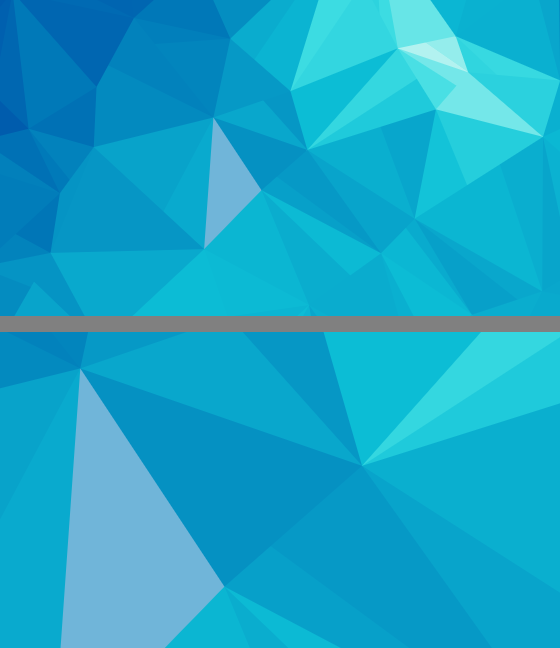
Top: the whole. Bottom: its middle third, enlarged.
Write a Shadertoy shader that draws this background.

```glsl
// Low-poly backdrop: a turned, strongly jittered grid is cut into flat triangles.
// Each triangle takes one tone from a smooth light field at its centroid, and
// some are cut once more into two close tones. Edges are blended by coverage.

#define CELL 0.285          // grid spacing, in canvas heights
#define JITTER 0.84         // vertex scatter, below 1 keeps the quads simple
#define TURN 0.42           // grid rotation in radians
#define SEED vec2(17.0, 5.0)
#define TONE_SPREAD 0.75    // random tone range per triangle
#define SPLIT_SHARE 0.55    // share of triangles cut in two
#define SPLIT_TONE 0.5      // largest tone step across such a cut
#define ACCENT_AT vec2(0.38, 0.54)
#define ACCENT_COLOR vec3(0.44, 0.71, 0.85)

vec2 hash22(vec2 p) {
    vec3 q = fract(vec3(p.xyx) * vec3(0.1031, 0.1030, 0.0973));
    q += dot(q, q.yzx + 33.33);
    return fract((q.xx + q.yz) * q.zy);
}

float cross2(vec2 a, vec2 b) { return a.x * b.y - a.y * b.x; }

mat2 gridTurn() {
    float c = cos(TURN), s = sin(TURN);
    return mat2(c, s, -s, c);
}

// Grid corner in canvas units
vec2 vertexAt(vec2 id) {
    return gridTurn() * (id + (hash22(id + SEED) - 0.5) * JITTER) * CELL;
}

// Signed distance to the line a-b, positive on its left
float lineSide(vec2 p, vec2 a, vec2 b) {
    return cross2(b - a, p - a) / max(length(b - a), 1e-4);
}

// Positive inside the triangle, for either winding
float triangleInside(vec2 p, vec2 a, vec2 b, vec2 c) {
    float winding = sign(cross2(b - a, c - a));
    return min(winding * lineSide(p, a, b),
           min(winding * lineSide(p, b, c), winding * lineSide(p, c, a)));
}

float glow(vec2 uv, vec2 center, vec2 radius) {
    vec2 d = (uv - center) / radius;
    return exp(-dot(d, d));
}

// Tone over the canvas: 0 is deep blue, 5 is pale
float lightField(vec2 uv) {
    float tone = min(0.1 + 1.6 * (1.6 * uv.x + 1.0 - uv.y), 2.4);
    tone += 2.8 * glow(uv, vec2(0.70, 0.95), vec2(0.19, 0.30));
    tone += 1.2 * glow(uv, vec2(0.86, 0.62), vec2(0.12, 0.22));
    tone += 0.6 * glow(uv, vec2(0.42, 0.18), vec2(0.20, 0.25));
    tone -= 0.6 * glow(uv, vec2(0.55, 0.42), vec2(0.15, 0.15));
    tone -= 1.6 * glow(uv, vec2(1.02, 1.00), vec2(0.09, 0.22));
    return tone;
}

vec3 palette(float tone) {
    vec3 color = vec3(0.00, 0.36, 0.68);
    color = mix(color, vec3(0.00, 0.47, 0.72), clamp(tone, 0.0, 1.0));
    color = mix(color, vec3(0.03, 0.63, 0.79), clamp(tone - 1.0, 0.0, 1.0));
    color = mix(color, vec3(0.05, 0.75, 0.84), clamp(tone - 2.0, 0.0, 1.0));
    color = mix(color, vec3(0.25, 0.87, 0.89), clamp(tone - 3.0, 0.0, 1.0));
    return mix(color, vec3(0.70, 0.95, 0.94), clamp(tone - 4.0, 0.0, 1.0));
}

// Adds one flat triangle: rgb weighted by coverage, coverage in w
void addTriangle(inout vec4 sum, vec2 p, vec2 a, vec2 b, vec2 c, vec2 id) {
    float pixel = 1.0 / iResolution.y;
    float coverage = clamp(0.5 + triangleInside(p, a, b, c) / pixel, 0.0, 1.0);
    if (coverage <= 0.0) return;

    vec2 canvas = vec2(iResolution.x / iResolution.y, 1.0);
    vec2 tint = hash22(id + SEED.yx + 41.0);
    vec2 cut = hash22(id + SEED + 83.0);
    float tone = lightField((a + b + c) / (3.0 * canvas));
    tone += (tint.x - 0.5) * TONE_SPREAD;

    // Optional cut from one corner to the opposite edge
    if (cut.x < SPLIT_SHARE) {
        vec2 foot = mix(b, c, 0.25 + 0.5 * cut.y);
        float side = clamp(0.5 + lineSide(p, a, foot) / pixel, 0.0, 1.0);
        tone += (side - 0.5) * SPLIT_TONE * (0.25 + 0.75 * tint.y);
    }
    bool accent = triangleInside(ACCENT_AT * canvas, a, b, c) > 0.0;
    sum += vec4(accent ? ACCENT_COLOR : palette(tone), 1.0) * coverage;
}

void mainImage(out vec4 fragColor, in vec2 fragCoord) {
    vec2 p = fragCoord / iResolution.y;
    vec2 home = floor(transpose(gridTurn()) * p / CELL);
    vec4 sum = vec4(0.0);

    for (int j = -1; j <= 1; j++)
    for (int i = -1; i <= 1; i++) {
        vec2 id = home + vec2(i, j);
        vec2 a = vertexAt(id), b = vertexAt(id + vec2(1, 0));
        vec2 c = vertexAt(id + vec2(1, 1)), d = vertexAt(id + vec2(0, 1));

        // Take the shorter diagonal that lies inside the quad
        bool acFits = cross2(c - a, b - a) * cross2(c - a, d - a) < 0.0;
        bool bdFits = cross2(d - b, a - b) * cross2(d - b, c - b) < 0.0;
        bool useAC = acFits && (!bdFits || distance(a, c) < distance(b, d));
        if (!useAC) { vec2 t = a; a = b; b = c; c = d; d = t; }
        addTriangle(sum, p, a, b, c, id);
        addTriangle(sum, p, c, d, a, id + 0.37);
    }
    fragColor = vec4(sum.rgb / max(sum.w, 1e-4), 1.0);
}
```
